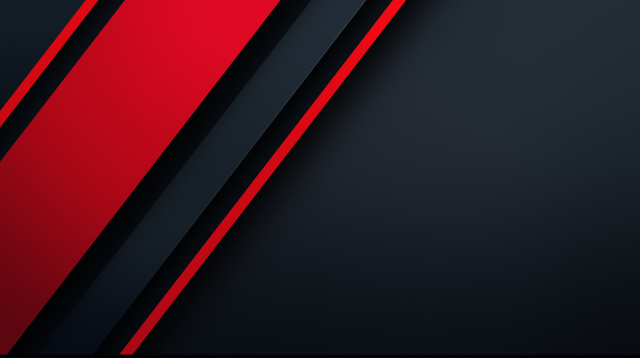
This background is drawn by a Shadertoy shader. Its source:

```glsl
// Diagonal red and slate panels with soft shadows on a dark backdrop.

// Soft-edged coverage of the slanted band between lo and hi.
float band(float s, float lo, float hi, float aa) {
    return smoothstep(lo - aa, lo + aa, s) * (1.0 - smoothstep(hi - aa, hi + aa, s));
}

// Shadow that fades to the right of an edge.
float shadow(float s, float edge, float width) {
    float t = max(s - edge, 0.0) / width;
    return step(edge, s) * exp(-t * t);
}

float hash(vec2 p) {
    return fract(sin(dot(p, vec2(127.1, 311.7))) * 43758.5);
}

void mainImage(out vec4 fragColor, in vec2 fragCoord) {
    vec2 p = fragCoord / iResolution.y;
    float aspect = iResolution.x / iResolution.y;
    float s = p.x - 0.772 * p.y;      // constant along every diagonal edge
    float aa = 0.9 / iResolution.y;

    // Backdrop: slate, lighter toward the upper right
    vec3 color = mix(vec3(0.035, 0.055, 0.08), vec3(0.115, 0.145, 0.18), smoothstep(-0.1, 0.75, p.y));
    color += vec3(0.02, 0.035, 0.035) * exp(-3.0 * dot(p - vec2(1.6, 0.95), p - vec2(1.6, 0.95)));
    color += vec3(0.02, 0.008, 0.012) * exp(-6.0 * dot(p - vec2(1.15, 0.5), p - vec2(1.15, 0.5)));
    color *= 1.0 - 0.25 * smoothstep(0.75, 1.0, p.x / aspect) * (1.0 - p.y);
    color *= 1.0 - 0.82 * shadow(s, 0.345, 0.11);

    // Recessed gaps between the raised panels
    vec3 gap = mix(vec3(0.02, 0.035, 0.06), vec3(0.05, 0.075, 0.10), p.y);
    color = mix(color, gap, 1.0 - smoothstep(0.344 - aa, 0.344 + aa, s));
    color *= 1.0 - 0.75 * shadow(s, 0.251, 0.05) * step(s, 0.344);

    // Upper left corner
    vec3 corner = mix(vec3(0.04, 0.07, 0.10), vec3(0.075, 0.115, 0.15), smoothstep(0.65, 1.0, p.y));
    color = mix(color, corner, 1.0 - smoothstep(-0.535, -0.531, s));

    // Slate panel with a fine lit rim
    vec3 slate = mix(vec3(0.025, 0.045, 0.085), vec3(0.09, 0.125, 0.155), smoothstep(0.0, 0.4, p.y));
    slate += vec3(0.045, 0.05, 0.06) * smoothstep(0.4, 1.0, p.y);
    color = mix(color, slate, band(s, 0.098, 0.251, 0.003));
    color += 0.07 * p.y * band(s, 0.247, 0.251, aa);
    color *= 1.0 - 0.8 * shadow(s, 0.0116, 0.085) * step(s, 0.251);

    // Wide red panel, lit from its upper right
    float reach = length(p - vec2(0.66, 0.98));
    vec3 red = mix(vec3(0.88, 0.035, 0.14), vec3(0.70, 0.03, 0.09), smoothstep(0.0, 0.65, reach));
    red = mix(red, vec3(0.36, 0.025, 0.06), smoothstep(0.5, 1.15, reach));
    color = mix(color, red, band(s, -0.423, 0.0116, aa));

    // Thin red strips
    color *= 1.0 - 0.65 * shadow(s, -0.497, 0.06) * step(s, -0.423);
    vec3 strip = mix(vec3(0.66, 0.03, 0.08), vec3(0.96, 0.04, 0.08), p.y);
    color = mix(color, strip, band(s, 0.3256, 0.3628, aa));
    color = mix(color, strip * 0.92, band(s, -0.5326, -0.497, aa));

    // Dark line along the foot and faint grain against banding
    color = mix(color, vec3(0.01, 0.01, 0.025), 1.0 - smoothstep(0.007, 0.012, p.y));
    color += (hash(fragCoord) - 0.5) / 255.0;
    fragColor = vec4(clamp(color, 0.0, 1.0), 1.0);
}
```
